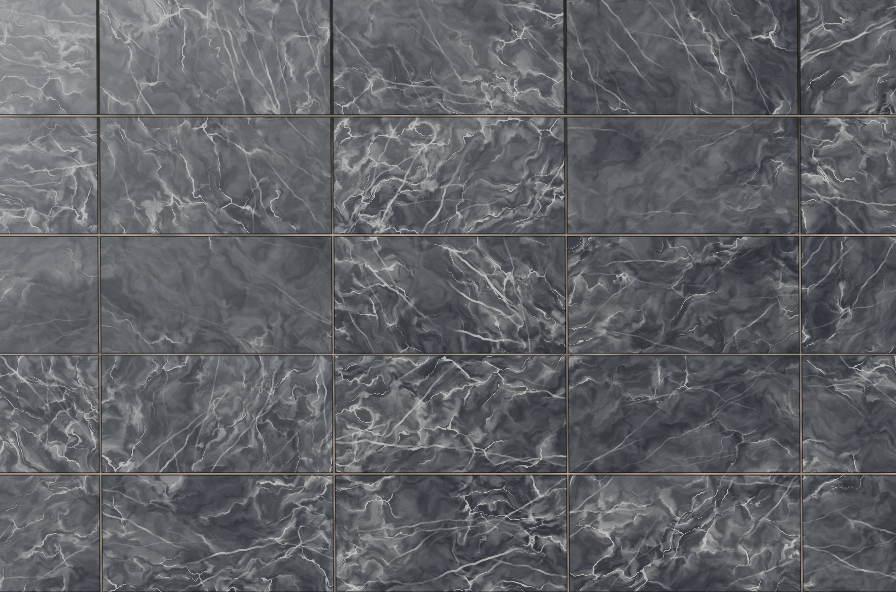
A WebGL 1 fragment shader for this texture:

```glsl
precision highp float;
// Wall of dark polished marble tiles with pale veins, tan grout and a hazy light from the upper left.
uniform vec2 u_resolution;

float hash(vec2 p) {
  vec3 q = fract(p.xyx * 0.1031);
  q += dot(q, q.yzx + 33.33);
  return fract((q.x + q.y) * q.z);
}

float noise(vec2 p) {
  vec2 i = floor(p), f = fract(p);
  f *= f * (3.0 - 2.0 * f);
  return mix(mix(hash(i), hash(i + vec2(1, 0)), f.x),
             mix(hash(i + vec2(0, 1)), hash(i + vec2(1, 1)), f.x), f.y);
}

float fbm(vec2 p) {
  float sum = 0.0, amp = 0.5;
  for (int i = 0; i < 5; i++) {
    sum += amp * noise(p);
    p = mat2(1.6, 1.2, -1.2, 1.6) * p + 5.3;
    amp *= 0.5;
  }
  return sum;
}

// Distance to the bisector of the two nearest Voronoi points
float crackDistance(vec2 p) {
  vec2 cell = floor(p), f = fract(p), first = vec2(8.0), second = vec2(9.0);
  for (int y = -1; y <= 1; y++) {
    for (int x = -1; x <= 1; x++) {
      vec2 o = vec2(x, y);
      vec2 r = o + vec2(hash(cell + o), hash(cell + o + 57.0)) - f;
      if (dot(r, r) < dot(first, first)) {
        second = first;
        first = r;
      } else if (dot(r, r) < dot(second, second)) {
        second = r;
      }
    }
  }
  return dot(0.5 * (first + second), normalize(second - first));
}

// Antialiased stroke that keeps its weight when thinner than a pixel
float stroke(float d, float halfWidth, float px) {
  float w = max(halfWidth, 0.5 * px);
  return (1.0 - smoothstep(w - 0.5 * px, w + 0.5 * px, d)) * halfWidth / w;
}

void main() {
  vec2 uv = gl_FragCoord.xy / u_resolution;
  float px = 4.96 / u_resolution.y;

  // Tile grid; q is centred in the tile and measured in tile heights
  vec2 grid = uv * vec2(3.836, 4.96) + vec2(0.574, 0.01);
  grid.x += 0.015 * (uv.y - 0.5);
  vec2 id = floor(grid), f = fract(grid);
  vec2 q = (f - 0.5) * vec2(1.96, 1.0);

  // Each tile has its own vein direction, density and slice of stone
  float density = hash(id + 3.0);
  float angle = 2.4 * (hash(id + 7.0) - 0.5);
  vec2 dir = vec2(cos(angle), sin(angle));
  vec2 slab = vec2(dot(q, dir), dot(q, vec2(-dir.y, dir.x)));
  slab += 20.0 * vec2(hash(id + 11.0), hash(id + 13.0)) + 3.0;
  vec2 warped = slab + 0.4 * (vec2(fbm(slab * 3.5), fbm(slab * 3.5 + 9.0)) - 0.5);

  // Broken, branching veins at three scales, with soft mineral halos
  float vein = 0.0, halo = 0.0;
  for (int i = 0; i < 3; i++) {
    float k = float(i), scale = 1.2 + 1.3 * k;
    float d = crackDistance(warped * vec2(0.7, 1.5) * scale + 7.0 * k) / scale;
    float patches = noise(slab * 2.2 + 31.0 * k) + 0.4 * (density - 0.5);
    float mask = smoothstep(0.45, 0.85, patches);
    float breaks = smoothstep(0.3, 0.75, fbm(slab * 7.0 + 3.0 * k));
    vein += 1.5 * mask * breaks * stroke(d, 0.008 - 0.0015 * k, px);
    halo += mask * exp(-22.0 * d);
  }

  // Long, nearly straight hairline fractures
  for (int i = 0; i < 12; i++) {
    vec2 key = id + 19.0 + 5.0 * float(i);
    float a = angle + 1.2 * (hash(key) - 0.5);
    vec2 along = vec2(cos(a), sin(a));
    vec2 rel = q - (vec2(hash(key + 1.0), hash(key + 2.0)) - 0.5) * vec2(1.8, 0.9);
    float t = dot(rel, along);
    float d = abs(dot(rel, vec2(-along.y, along.x)) + 0.09 * (fbm(vec2(t * 5.0, 0.0) + key) - 0.5));
    float fade = 1.0 - smoothstep(0.1, 0.3 + 0.7 * hash(key + 4.0), abs(t));
    float weight = hash(key + 8.0) * (0.3 + 0.7 * density);
    vein += 1.2 * fade * weight * (0.3 + noise(rel * 14.0 + key))
          * stroke(d, 0.003 + 0.007 * weight, px);
  }

  // Stone body: blue-black clouds, brownish bloom and fine grain
  float cloud = fbm(warped * vec2(1.8, 3.6));
  float grain = fbm(warped * vec2(14.0, 22.0));
  vec3 color = vec3(0.22, 0.235, 0.26) + 0.04 * (hash(id + 23.0) - 0.5);
  color += vec3(0.115, 0.11, 0.10) * smoothstep(0.25, 0.75, cloud);
  color += 0.22 * (grain - 0.46);
  color += vec3(0.23, 0.22, 0.205) * min(halo, 1.0) * smoothstep(0.35, 0.65, grain);
  color = mix(color, vec3(0.78, 0.78, 0.77), 0.85 * min(vein, 1.0));

  // Reflected haze
  float haze = exp(-2.2 * uv.x - 1.6 * (1.0 - uv.y));
  color = mix(color, vec3(0.70, 0.71, 0.72), 0.68 * haze);

  // Thin shadowed tile edges and worn tan grout, dimmer on vertical joints
  vec2 edge = (0.5 - abs(f - 0.5)) * vec2(1.96, 1.0);
  color *= 1.0 - 0.5 * stroke(min(edge.x, edge.y), 0.015, px);
  vec3 grout = vec3(0.64, 0.58, 0.52) * (0.75 + 0.4 * noise(grid * 7.0));
  float dim = mix(0.85, 0.3, smoothstep(0.5, 0.9, uv.y));
  color = mix(color, grout * dim, stroke(edge.x, 0.007, px));
  color = mix(color, grout, stroke(edge.y, 0.007, px));

  gl_FragColor = vec4(clamp(color, 0.0, 1.0), 1.0);
}
```
